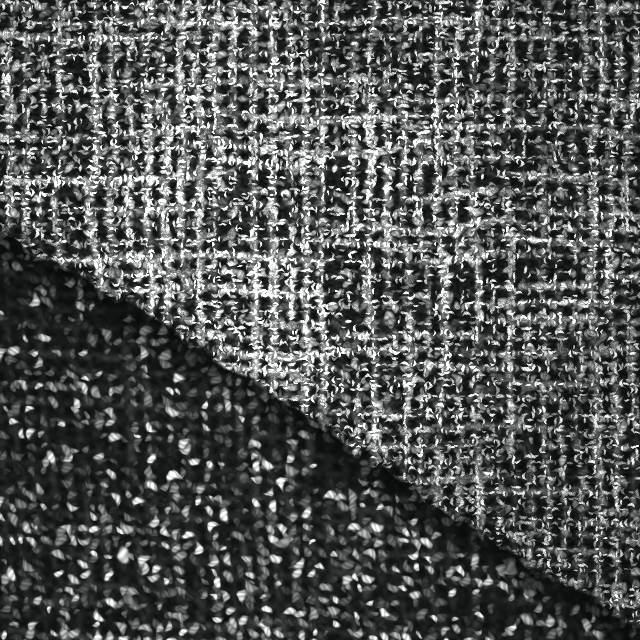
Reproduce this texture procedurally as a three.js fragment shader.

```glsl
varying vec2 vUv;

#define THREADS vec2(37.0, 41.0)
#define LOOP_COUNT 62.0
#define GLINT_COUNT 124.0
#define NUB_COUNT 54.0
#define SLUB_COUNT 32.0
#define LOOP_AMOUNT 1.75
#define GLINT_AMOUNT 1.55
#define NUB_AMOUNT 1.45
#define RAGGED 0.2
#define TINT vec3(-0.009, 0.009, 0.001)

float hash(vec2 p) {
  return fract(sin(dot(p, vec2(127.1, 311.7))) * 43758.5453);
}

float noise(vec2 p) {
  vec2 cell = floor(p);
  vec2 f = fract(p);
  f = f * f * (3.0 - 2.0 * f);
  float low = mix(hash(cell), hash(cell + vec2(1.0, 0.0)), f.x);
  float high = mix(hash(cell + vec2(0.0, 1.0)), hash(cell + 1.0), f.x);
  return mix(low, high, f.y);
}

// Strength of the crossing warp and weft, uneven along each thread
float weave(vec2 uv) {
  vec2 wobble = vec2(noise(uv * 9.0), noise(uv * 9.0 + 31.0)) - 0.5;
  vec2 t = uv * THREADS + 0.8 * wobble;
  vec2 id = floor(t);
  vec2 ridge = 0.5 - 0.5 * cos(6.28318 * t);
  float warp = 0.6 * noise(vec2(id.x, uv.y * 9.0)) + 0.4 * hash(vec2(id.x, 5.0));
  float weft = noise(vec2(uv.x * 7.0, id.y + 80.0));
  return max(ridge.x * mix(0.2, 1.1, warp), ridge.y * mix(0.15, 1.0, weft));
}

// Scattered bent tufts that gather on the threads: x = tone, y = cover
vec2 tufts(vec2 uv, float count, vec2 size, float spread, float amount, float seed) {
  vec2 p = uv * count;
  vec2 ragged = p + RAGGED * (vec2(noise(p * 2.3 + seed), noise(p * 2.3 + seed + 19.0)) - 0.5);
  vec2 layer = vec2(0.0);
  for (int j = -1; j <= 1; j++) {
    for (int i = -1; i <= 1; i++) {
      vec2 cell = floor(p) + vec2(float(i), float(j));
      vec2 key = cell + seed;
      vec2 jitter = vec2(hash(key), hash(key + 7.3)) - 0.5;
      vec2 centre = cell + 0.5 + 0.6 * jitter;
      float present = step(hash(key + 3.7), amount * weave(centre / count));

      float angle = spread * (hash(key + 11.9) - 0.5);
      angle += 1.5708 * step(0.5, hash(key + 17.1));
      float c = cos(angle);
      float s = sin(angle);
      vec2 q = mat2(c, -s, s, c) * (ragged - centre);
      q.y += 2.2 * (hash(key + 23.3) - 0.5) * q.x * q.x;

      float d = length(q / (size * mix(0.6, 1.2, hash(key + 29.7))));
      float cover = present * (1.0 - smoothstep(0.6, 1.15, d));
      float ply = 0.87 + 0.13 * sin(13.0 * q.x + 9.0 * q.y);
      float tone = mix(0.3, 1.05, hash(key + 37.3)) * ply * (1.0 - 0.5 * min(d * d, 1.0));
      layer = mix(layer, vec2(tone, 1.0), cover);
    }
  }
  return layer;
}

float lay(float under, vec2 layer, float gain) {
  return under * (1.0 - layer.y) + gain * layer.x;
}

// Flat cloth: looped yarn with fine shiny strands
float brightCloth(vec2 uv) {
  float thread = weave(uv);
  float grain = noise(uv * vec2(190.0, 240.0));
  float tone = 0.03 + 0.1 * grain + 0.6 * thread * thread * noise(uv * 170.0);
  tone = lay(tone, tufts(uv, LOOP_COUNT, vec2(0.64, 0.36), 1.8, LOOP_AMOUNT, 0.0), 0.92);
  tone = lay(tone, tufts(uv, GLINT_COUNT, vec2(0.85, 0.34), 0.6, GLINT_AMOUNT, 53.0), 1.3);
  tone *= mix(0.82, 1.18, grain) * mix(0.72, 1.28, min(thread * 1.3, 1.0));
  vec2 away = (uv - vec2(0.36, 0.60)) * vec2(1.2, 1.3);
  float light = mix(0.74, 1.22, exp(-3.0 * dot(away, away)));
  return tone * light * mix(0.87, 1.13, noise(uv * 14.0));
}

// Folded corner: pale nubs and slubs on a dark ground
float darkCloth(vec2 uv, float depth) {
  vec2 p = uv + vec2(0.06 * uv.y, 0.04 * uv.x);
  float tone = 0.025 + 0.05 * noise(p * 150.0) + 0.2 * weave(p) * noise(p * 110.0);
  tone = lay(tone, tufts(p, NUB_COUNT, vec2(0.58, 0.32), 2.4, NUB_AMOUNT, 91.0), 0.45);
  tone = lay(tone, tufts(p, NUB_COUNT, vec2(0.6, 0.35), 2.4, NUB_AMOUNT * 0.85, 137.0), 1.08);
  tone = lay(tone, tufts(p, SLUB_COUNT, vec2(0.42, 0.28), 1.2, 0.16, 211.0), 1.0);
  vec2 away = (uv - vec2(0.40, 0.14)) * vec2(1.0, 1.2);
  float light = mix(0.75, 1.12, exp(-3.0 * dot(away, away)));
  return tone * light * mix(0.35, 1.0, smoothstep(0.0, 0.075, depth));
}

void main() {
  // Fold line with a fuzzy, slightly bowed edge
  float edge = 0.635 - 0.61 * vUv.x + 0.012 * sin(6.0 * vUv.x);
  edge += 0.018 * (noise(vUv * 45.0) - 0.5);
  float depth = edge - vUv.y;

  float flatTone = brightCloth(vUv) * mix(0.75, 1.0, smoothstep(0.0, 0.03, -depth));
  float foldTone = darkCloth(vUv, depth);
  float tone = mix(flatTone, foldTone, smoothstep(-0.004, 0.004, depth));

  gl_FragColor = vec4(clamp(vec3(tone) + 0.02 + TINT, 0.0, 1.0), 1.0);
}
```
